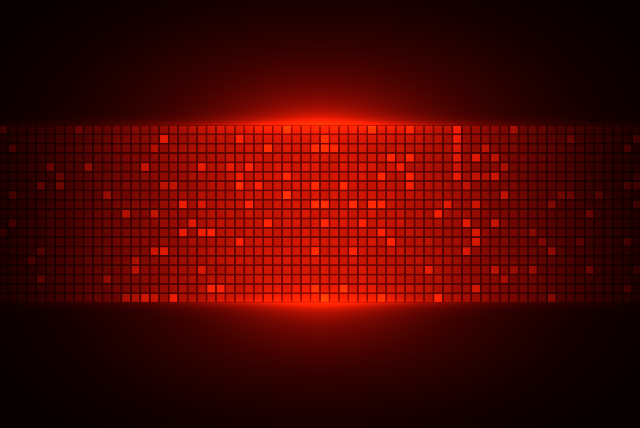
Reproduce this background procedurally as a Shadertoy shader.

```glsl
// Layout, in canvas heights
const float BAND_BOTTOM = 0.293;
const float BAND_TOP = 0.708;
const float ROWS = 19.0;
const float COLUMN_PITCH = 0.0221;
const float TILE_HALF = 0.41;       // share of a cell
const float BAND_SPREAD = 0.58;

// Light levels
const float AMBIENT = 0.025;
const float BAND_LIGHT = 0.83;
const float GAP_LIGHT = 0.50;
const float TILE_VARIATION = 0.10;
const float LIT_SHARE = 0.095;
const float LIT_GAIN = 0.35;
const float LIT_LIFT = 0.09;

// Edge glows: horizontal and vertical reach
const vec2 HALO_REACH = vec2(0.27, 0.125);
const vec2 CORE_REACH = vec2(0.25, 0.022);
const float RIM_REACH = 0.010;
const float LOWER_GLOW = 0.88;

float hash(vec2 p) {
    vec3 q = fract(vec3(p.xyx) * 0.1031);
    q += dot(q, q.yzx + 33.33);
    return fract((q.x + q.y) * q.z);
}

// Black through deep red to orange
vec3 heatColor(float heat) {
    return clamp(vec3(heat, 0.13 * heat * heat, 0.012 * heat), 0.0, 1.0);
}

float bandFalloff(float x) {
    return exp(-x * x / (BAND_SPREAD * BAND_SPREAD));
}

// Light spilling outward from a band edge at distance d
float edgeGlow(float x, float d) {
    float radius = length(vec2(x, d) / HALO_REACH);
    float halo = 0.62 * exp(0.2 - sqrt(radius * radius + 0.04));
    float core = 0.50 * exp(-pow(x / CORE_REACH.x, 2.0) - d / CORE_REACH.y);
    float rim = 0.28 * bandFalloff(x) * exp(-d / RIM_REACH);
    return halo + core + rim;
}

// Tiled panel with randomly lit cells
float tileHeat(vec2 p, float pixel) {
    vec2 pitch = vec2(COLUMN_PITCH, (BAND_TOP - BAND_BOTTOM) / ROWS);
    vec2 grid = vec2(p.x, p.y - BAND_BOTTOM) / pitch;
    vec2 cell = floor(grid);
    vec2 offset = abs(fract(grid) - 0.5);

    vec2 blur = 0.5 * pixel / pitch;
    vec2 cover = 1.0 - smoothstep(TILE_HALF - blur, TILE_HALF + blur, offset);
    float tile = cover.x * cover.y;

    float base = BAND_LIGHT * bandFalloff(p.x);
    float shade = base * (1.0 + TILE_VARIATION * (hash(cell + 71.0) - 0.5));
    float lit = step(1.0 - LIT_SHARE, hash(cell + 143.0));
    lit *= mix(0.55, 1.1, hash(cell + 217.0));
    shade += lit * (LIT_GAIN * base + LIT_LIFT);
    return mix(base * GAP_LIGHT, shade, tile);
}

void mainImage(out vec4 fragColor, in vec2 fragCoord) {
    float pixel = 1.0 / iResolution.y;
    vec2 p = vec2(fragCoord.x - 0.5 * iResolution.x, fragCoord.y) * pixel;

    // Background glows
    float above = abs(p.y - BAND_TOP);
    float below = abs(p.y - BAND_BOTTOM);
    float upper = edgeGlow(p.x, above);
    float lower = LOWER_GLOW * edgeGlow(p.x, below);
    float backdrop = AMBIENT + (p.y > 0.5 ? upper : lower);

    // Panel, warmed just inside both edges
    float edge = min(above, below);
    float panel = tileHeat(p, pixel);
    panel += 0.38 * exp(-pow(p.x / CORE_REACH.x, 2.0) - edge / CORE_REACH.y);

    float inside = smoothstep(-pixel, pixel, p.y - BAND_BOTTOM)
                 * smoothstep(-pixel, pixel, BAND_TOP - p.y);
    float heat = mix(backdrop, panel, inside);

    // Darken the far corners
    heat *= 1.0 - 0.35 * smoothstep(0.45, 0.9, length(p - vec2(0.0, 0.5)));
    fragColor = vec4(heatColor(heat), 1.0);
}
```
